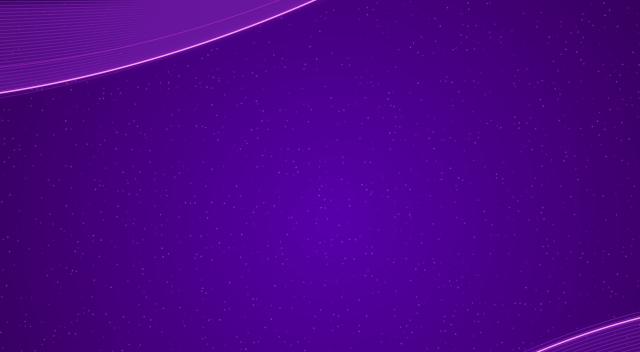
Write a Shadertoy shader that draws this background.

```glsl
#define GLOW_CENTER vec2(0.52, 0.375)
#define GLOW_FALLOFF 0.28
#define SPECK_CELLS 62.0
#define SPECK_DENSITY 0.36
#define FAN_LINES 26.0
#define CORNER_SPACING 0.0105
#define BAND_COLOR vec3(0.42, 0.09, 0.63)
#define STRIPE_COLOR vec3(0.53, 0.17, 0.72)
#define RIM_COLOR vec3(0.75, 0.18, 0.85)
#define CORE_COLOR vec3(1.0, 0.68, 1.0)

float hash(vec2 p) {
    return fract(sin(dot(p, vec2(127.1, 311.7))) * 43758.5453);
}

// Antialiased line of a given half width around distance zero
float stroke(float dist, float halfWidth, float pixel) {
    return clamp((halfWidth - abs(dist)) / pixel + 0.5, 0.0, 1.0);
}

// Small dots, one possible dot per grid cell
float specks(vec2 p, float pixel) {
    vec2 grid = p * SPECK_CELLS;
    vec2 cell = floor(grid);
    vec2 offset = 0.15 + 0.7 * vec2(hash(cell + 3.7), hash(cell + 9.2));
    float dist = length(grid - cell - offset) / SPECK_CELLS;
    float level = hash(cell + 21.4);
    float present = step(hash(cell), SPECK_DENSITY);
    return present * level * level * (1.0 - smoothstep(0.0, 0.0012 + pixel, dist));
}

// Bright edge: soft rim below a thin core
vec3 brightEdge(vec3 color, float dist, float pixel) {
    color = mix(color, RIM_COLOR, 0.55 * exp(-abs(dist) / 0.005));
    return mix(color, CORE_COLOR, 0.9 * stroke(dist, 0.0021, pixel));
}

vec3 upperBand(vec3 color, vec2 uv, float pixel) {
    float x = uv.x;
    float depth = 1.0 - uv.y;
    float edge = 0.264 - 0.28 * x - 0.522 * x * x;
    float dist = (depth - edge) / length(vec2(1.0, 0.16 + 0.58 * x));
    float inside = 1.0 - smoothstep(-pixel, pixel, dist);

    // Translucent fill, dimmer toward the upper left
    float fill = mix(0.5, 0.95, smoothstep(0.0, 0.36, x));
    fill *= mix(1.0, smoothstep(-0.01, 0.03, depth), 1.0 - smoothstep(0.05, 0.25, x));
    color = mix(color, BAND_COLOR, inside * fill);

    // Fan of fine lines that close up toward the right
    float fan = fract(depth / max(edge, 0.01) * FAN_LINES) - 0.5;
    float spacing = max(edge, 0.01) / FAN_LINES;
    float stripes = stroke(fan * spacing, 0.0014, pixel);
    stripes *= 1.0 - smoothstep(0.08, 0.34, x);
    color = mix(color, STRIPE_COLOR, 0.5 * inside * stripes);

    // Inner fold and faint outer line
    float fold = depth - (0.191 - 0.181 * x - 0.589 * x * x);
    color = mix(color, RIM_COLOR, 0.5 * inside * stroke(fold, 0.0013, pixel));
    color = mix(color, BAND_COLOR, 0.3 * inside * smoothstep(0.0, 0.03, fold));
    float outer = dist - 0.014 * (1.0 - x / 0.49);
    float outerFade = 1.0 - smoothstep(0.1, 0.4, x);
    color = mix(color, BAND_COLOR, 0.6 * outerFade * stroke(outer, 0.0012, pixel));
    return brightEdge(color, dist, pixel);
}

vec3 lowerCorner(vec3 color, vec2 uv, float pixel) {
    float t = uv.x - 0.84;
    float dist = (uv.y - 0.75 * t + 0.9 * t * t) / 1.06;
    float region = smoothstep(0.78, 0.83, uv.x) * (1.0 - smoothstep(0.022, 0.026, dist));
    float below = 1.0 - smoothstep(-pixel, pixel, dist);
    color = mix(color, BAND_COLOR, 0.3 * region * below);

    // Parallel lines on both sides of the bright edge
    float wave = (fract(dist / CORNER_SPACING) - 0.5) * CORNER_SPACING;
    float lines = stroke(wave, 0.0013, pixel);
    color = mix(color, STRIPE_COLOR, 0.55 * region * lines);
    return brightEdge(color, dist, pixel);
}

void mainImage(out vec4 fragColor, in vec2 fragCoord) {
    vec2 uv = fragCoord / iResolution.xy;
    float aspect = iResolution.x / iResolution.y;
    float pixel = 1.0 / iResolution.y;

    // Radial violet backdrop
    float radius = length((uv - GLOW_CENTER) * vec2(aspect, 1.0));
    float blue = 0.67 - GLOW_FALLOFF * radius;
    vec3 color = vec3(0.06 + 0.42 * blue, 0.0, blue);

    color += vec3(0.24, 0.2, 0.2) * specks(uv * vec2(aspect, 1.0), pixel);
    color = upperBand(color, uv, pixel);
    color = lowerCorner(color, uv, pixel);
    fragColor = vec4(clamp(color, 0.0, 1.0), 1.0);
}
```
